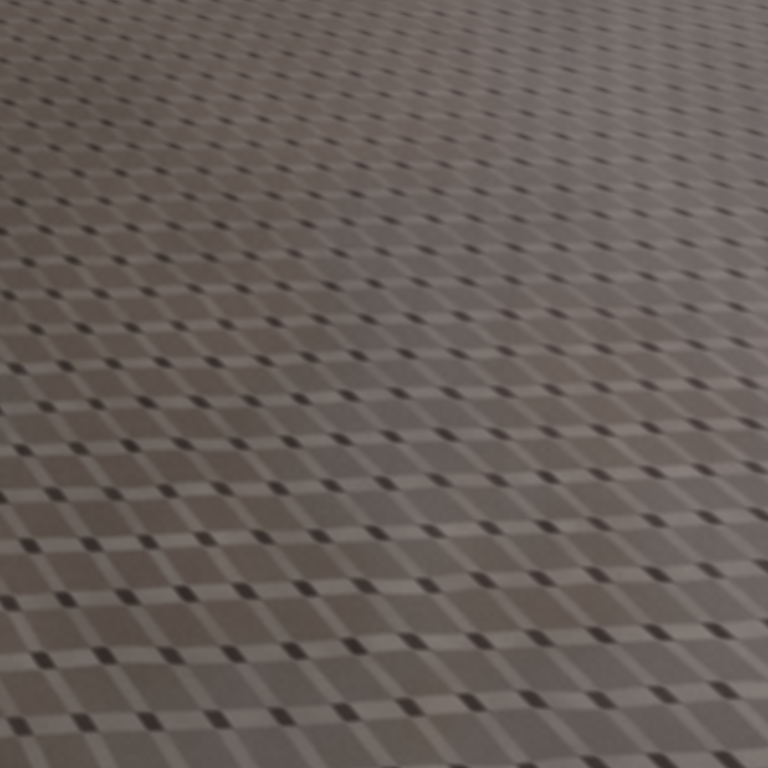
Give the GLSL for this texture, as a Shadertoy shader.

```glsl
// Woven cloth seen at a slant: two sets of pale bands cross on a taupe ground
// and leave a dark knot at each crossing. Canvas points are mapped back through
// a perspective to cloth coordinates, where the bands lie on whole numbers.

const vec3 BROWN = vec3(0.360, 0.318, 0.290);
const vec3 GREY  = vec3(0.362, 0.338, 0.324);
const vec3 PALE  = vec3(0.465, 0.432, 0.412);
const vec3 KNOT  = vec3(0.200, 0.168, 0.155);
const vec3 SHEEN = vec3(0.050, 0.049, 0.054);

float hash(vec2 p) {
    return fract(sin(dot(p, vec2(127.1, 311.7))) * 43758.5453);
}

float noise(vec2 p) {
    vec2 cell = floor(p);
    vec2 f = fract(p);
    f = f * f * (3.0 - 2.0 * f);
    float low  = mix(hash(cell), hash(cell + vec2(1, 0)), f.x);
    float high = mix(hash(cell + vec2(0, 1)), hash(cell + vec2(1, 1)), f.x);
    return mix(low, high, f.y);
}

float fbm(vec2 p) {
    float sum = 0.0;
    float gain = 0.5;
    for (int i = 0; i < 3; i++) {
        sum += gain * noise(p);
        p = p * 2.03 + 17.3;
        gain *= 0.5;
    }
    return sum / 0.875;
}

// Canvas (0..1) to cloth: inverse of uv = (across*i + up*j + origin) / (1 + depth.(i,j))
vec2 clothCoords(vec2 uv) {
    const vec2 across = vec2(0.08646, 0.00445);
    const vec2 up     = vec2(-0.04883, 0.08838);
    const vec2 origin = vec2(0.02214, 0.0534);
    const vec2 depth  = vec2(0.003, 0.0445);
    mat2 frame = mat2(across - depth.x * uv, up - depth.y * uv);
    return inverse(frame) * (uv - origin);
}

// Soft band centred on every whole number
float band(float x, float halfWidth, float soft) {
    float d = abs(x - round(x));
    return 1.0 - smoothstep(halfWidth - soft, halfWidth + soft, d);
}

void mainImage(out vec4 fragColor, in vec2 fragCoord) {
    vec2 uv = fragCoord / iResolution.xy;

    // Cloth position with a slight unevenness of the threads
    vec2 cloth = clothCoords(uv);
    cloth += 0.10 * (vec2(noise(cloth * 0.9), noise(cloth * 0.9 + 40.0)) - 0.5);

    // Blur of fixed canvas size, expressed in cloth units
    float blur = max(0.0055, 1.0 / iResolution.y);
    vec2 soft = blur * iResolution.y
              * sqrt(dFdx(cloth) * dFdx(cloth) + dFdy(cloth) * dFdy(cloth));

    // Bands and their crossings
    float column = band(cloth.x, 0.125, soft.x);
    float row    = band(cloth.y, 0.135, soft.y);
    float knot   = row * column;
    float pale   = row * (1.0 - column) + 0.8 * column * (1.0 - row);

    // Ground: brown and grey patches with a fine weave grain
    float patches = fbm(uv * 4.0 + 3.0);
    float greyness = smoothstep(0.25, 0.75, patches + 0.3 * (uv.x - uv.y));
    vec3 color = mix(BROWN, GREY, greyness);

    // Contrast fades with distance and varies from one repeat to the next
    float far = smoothstep(0.25, 0.95, uv.y);
    float wear = hash(round(cloth));
    float streak = 0.75 + 0.5 * noise(cloth * 2.3);
    color = mix(color, PALE, pale * streak * mix(0.85, 0.45, far));
    color = mix(color, KNOT, knot * mix(0.78, 1.0, wear) * mix(1.0, 0.85, far * uv.x));

    // Sheen toward the upper right, dim left side, soft light patches
    color += SHEEN * smoothstep(0.5, 1.8, uv.x + uv.y) * 1.3;
    color *= 0.95 + 0.06 * smoothstep(0.0, 0.7, uv.x);
    color *= 0.96 + 0.10 * fbm(uv * 7.0 + 9.0);
    color += 0.014 * (noise(uv * 150.0) - 0.5);

    fragColor = vec4(color, 1.0);
}
```
